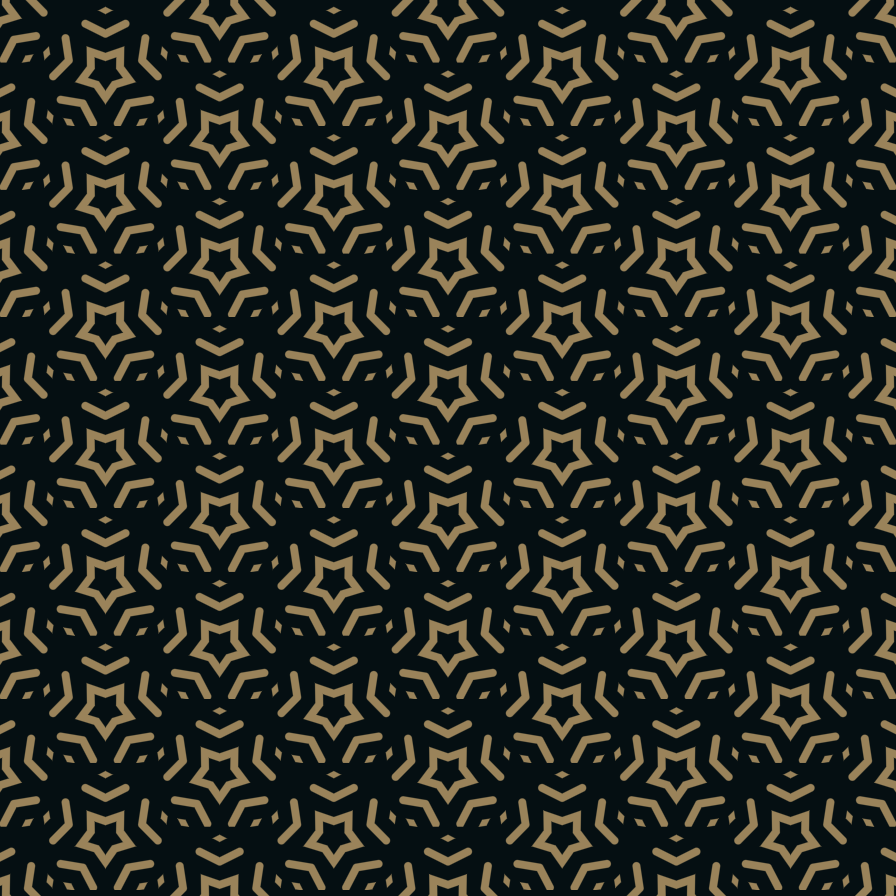
This pattern is drawn by a Shadertoy shader. Its source:

```glsl
const float PI = 3.14159265;
const float ROWS = 7.035;                     // repeats down the canvas
const float COLUMN_PITCH = 1.793;             // cell width, in row heights
const vec2 ANCHOR = vec2(0.5, 0.564);         // centre of one star on the canvas
const float BASE = 0.424;                     // flat lower limit of each motif
const vec3 NIGHT = vec3(0.018, 0.058, 0.070);
const vec3 GOLD = vec3(0.602, 0.514, 0.352);

// Folds the plane into half of one sector, with the sector axis along +y.
vec2 foldSectors(vec2 p, float count) {
    float sector = 2.0 * PI / count;
    float angle = mod(atan(p.x, p.y) + 0.5 * sector, sector) - 0.5 * sector;
    return length(p) * vec2(sin(abs(angle)), cos(angle));
}

float segmentDistance(vec2 p, vec2 a, vec2 b) {
    vec2 ab = b - a;
    float t = clamp(dot(p - a, ab) / dot(ab, ab), 0.0, 1.0);
    return length(p - a - ab * t);
}

float diamondDistance(vec2 p, vec2 halfSize) {
    return dot(abs(p) - vec2(halfSize.x, 0.0), normalize(halfSize.yx));
}

// Mitred star outline in a folded sector; its notch lies on the axis.
float starOutline(vec2 p, float tipRadius, float notchRadius, float width) {
    vec2 notch = vec2(0.0, notchRadius);
    vec2 tip = tipRadius * vec2(sin(PI / 5.0), cos(PI / 5.0));
    vec2 edge = normalize(tip - notch);
    float d = dot(p - notch, vec2(-edge.y, edge.x));
    return abs(d + 0.5 * width) - 0.5 * width;
}

// Star ringed by five chevrons and five small diamonds, cut flat at the base.
float motifDistance(vec2 p, float stroke, float base) {
    vec2 q = foldSectors(p, 5.0);
    float star = starOutline(q, 0.252, 0.153, stroke);
    float chevron = segmentDistance(q, vec2(0.0, 0.302), vec2(0.158, 0.381)) - 0.5 * stroke;
    float diamond = diamondDistance(q - vec2(0.0, 0.485), vec2(0.056, 0.029));
    return max(min(star, min(chevron, diamond)), -p.y - base);
}

// Wraps to one cell, centred across and measured up from the base.
vec2 wrapCell(vec2 p, float pitch, float base) {
    return vec2((fract(p.x / pitch + 0.5) - 0.5) * pitch, fract(p.y + base) - base);
}

void mainImage(out vec4 fragColor, in vec2 fragCoord) {
    vec2 p = (fragCoord / iResolution.y - ANCHOR) * ROWS;
    float pixel = ROWS / iResolution.y;

    // Two interleaved grids form the staggered columns
    float d = 1.0;
    for (int i = 0; i < 2; i++) {
        vec2 shift = 0.5 * float(i) * vec2(COLUMN_PITCH, 1.0);
        vec2 cell = wrapCell(p - shift, COLUMN_PITCH, BASE);
        d = min(d, motifDistance(cell, 0.062, BASE));
    }

    float ink = 1.0 - smoothstep(-0.8 * pixel, 0.8 * pixel, d);
    fragColor = vec4(mix(NIGHT, GOLD, ink), 1.0);
}
```
